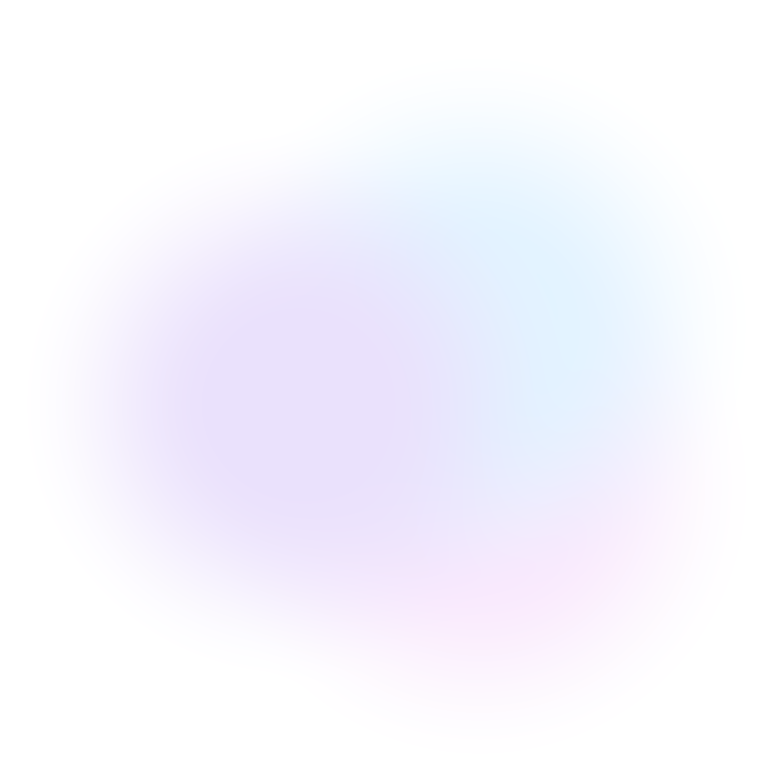
Give the GLSL for this background, as a Shadertoy shader.

```glsl
// Three soft pastel glows, pink, sky blue and violet, overlapping on white.

// Coverage of a heavily blurred disc: a flat core with a smooth falloff.
float softDisc(vec2 p, vec2 center) {
    return 1.0 - smoothstep(0.10, 0.37, length(p - center));
}

void mainImage(out vec4 fragColor, in vec2 fragCoord) {
    // Square units, centered on the canvas
    vec2 p = (fragCoord - 0.5 * iResolution.xy) / min(iResolution.x, iResolution.y) + 0.5;

    vec3 color = vec3(1.0);

    // Glows, from back to front
    vec3 pink = vec3(0.975, 0.910, 0.990);
    vec3 skyBlue = vec3(0.888, 0.952, 1.0);
    vec3 violet = vec3(0.918, 0.882, 0.988);
    color = mix(color, pink, softDisc(p, vec2(0.625, 0.365)));
    color = mix(color, skyBlue, softDisc(p, vec2(0.622, 0.575)));
    color = mix(color, violet, softDisc(p, vec2(0.385, 0.473)));

    fragColor = vec4(color, 1.0);
}
```
